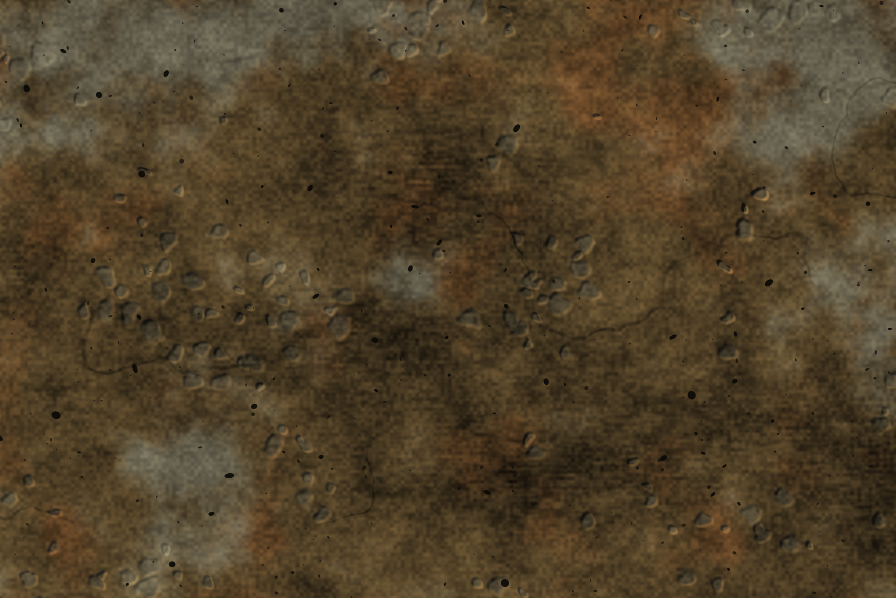
Reproduce this texture procedurally as a WebGL 1 fragment shader.

```glsl
precision highp float;
uniform vec2 u_resolution;

float hash(vec2 p) {
  vec3 q = fract(p.xyx * 0.1031);
  q += dot(q, q.yzx + 33.33);
  return fract((q.x + q.y) * q.z);
}

float noise(vec2 p) {
  vec2 i = floor(p), f = fract(p);
  f = f * f * (3.0 - 2.0 * f);
  return mix(mix(hash(i), hash(i + vec2(1, 0)), f.x),
             mix(hash(i + vec2(0, 1)), hash(i + vec2(1, 1)), f.x), f.y);
}

float fbm(vec2 p) {
  float sum = 0.0, amp = 0.52;
  for (int i = 0; i < 5; i++) {
    sum += amp * noise(p);
    p = mat2(1.6, 1.2, -1.2, 1.6) * p + 17.3;
    amp *= 0.5;
  }
  return sum;
}

float blob(vec2 p, vec2 center, vec2 radii) {
  vec2 d = (p - center) / radii;
  return exp(-dot(d, d));
}

// Small sharp holes, one per chosen cell, stretched in random directions
float pits(vec2 p, float scale, float density, float size) {
  float mask = 0.0, px = scale / u_resolution.y;
  vec2 cell = floor(p * scale);
  for (int y = -1; y <= 1; y++)
    for (int x = -1; x <= 1; x++) {
      vec2 id = cell + vec2(x, y) + 40.0;
      vec2 d = p * scale + 40.0 - id - vec2(hash(id + 3.1), hash(id + 8.7));
      float a = 6.28 * hash(id + 21.4);
      d = mat2(cos(a), sin(a), -sin(a), cos(a)) * d;
      d.y *= 1.0 + 1.3 * hash(id + 5.5);
      float h = hash(id + 13.9);
      float r = size * scale * (0.4 + 0.9 * h * h);
      float hole = 1.0 - smoothstep(r - 0.6 * px, r + 0.6 * px, length(d));
      mask = max(mask, hole * step(hash(id), density));
    }
  return mask;
}

// Shallow chipped hollows gathered in clusters
float chips(vec2 p) {
  float depth = 0.0;
  p += 0.014 * (vec2(noise(p * 55.0), noise(p * 55.0 + 31.0)) - 0.5);
  vec2 cell = floor(p * 27.0);
  for (int y = -1; y <= 1; y++)
    for (int x = -1; x <= 1; x++) {
      vec2 id = cell + vec2(x, y);
      vec2 c = (id + vec2(hash(id + 61.0), hash(id + 74.0))) / 27.0;
      float crowd = 0.7 * smoothstep(0.62, 0.9, noise(c * 6.0 + 9.0)) + 0.02
        + 0.9 * blob(c, vec2(1.25, 0.62), vec2(0.04, 0.09))
        + 0.7 * blob(c, vec2(0.93, 0.51), vec2(0.06, 0.09))
        + 0.5 * blob(c, vec2(0.1, 0.06), vec2(0.15, 0.05))
        + 0.4 * blob(c, vec2(1.25, 0.14), vec2(0.22, 0.06));
      float r = 0.008 + 0.013 * hash(id + 90.0);
      float hollow = 1.0 - smoothstep(r * 0.55, r, length(p - c));
      depth = max(depth, hollow * step(hash(id + 45.0), crowd));
    }
  return depth;
}

void main() {
  vec2 p = gl_FragCoord.xy / u_resolution.y;
  p.x += 0.5 * (1.497 - u_resolution.x / u_resolution.y);
  vec2 w = p + 0.16 * (vec2(fbm(p * 5.0), fbm(p * 5.0 + 40.0)) - 0.5);

  // Damp stains, pale bare patches and rust
  float damp = blob(w, vec2(0.74, 0.71), vec2(0.18, 0.13))
    + blob(w, vec2(0.64, 0.43), vec2(0.26, 0.09))
    + blob(w, vec2(0.88, 0.22), vec2(0.25, 0.09))
    + 0.7 * blob(w, vec2(1.25, 0.31), vec2(0.25, 0.09))
    + 0.8 * blob(w, vec2(0.04, 0.56), vec2(0.11, 0.06))
    + 0.8 * blob(w, vec2(0.12, 0.38), vec2(0.05))
    + 0.8 * blob(w, vec2(1.47, 0.14), vec2(0.12, 0.14));
  float bare = blob(w, vec2(0.5, 0.99), vec2(0.22, 0.13))
    + blob(w, vec2(1.42, 0.91), vec2(0.24, 0.2))
    + 0.8 * blob(w, vec2(0.1, 0.93), vec2(0.28, 0.22))
    + 0.6 * blob(w, vec2(0.69, 0.54), vec2(0.06, 0.11))
    + 0.6 * blob(w, vec2(0.33, 0.2), vec2(0.13, 0.16))
    + 0.6 * blob(w, vec2(1.47, 0.42), vec2(0.1, 0.12));
  float mottle = fbm(p * 13.0 + 5.0) - 0.5;
  float gray = smoothstep(0.2, 1.0, bare + 1.5 * mottle + 0.7 * (fbm(p * 4.0 + 70.0) - 0.4));
  float rust = smoothstep(0.52, 0.8, fbm(p * 9.0 + 23.0)
    + 0.22 * blob(w, vec2(1.05, 0.84), vec2(0.28, 0.11)));

  // Brightness: broad tone, mottling, trowel lines and grain
  float tone = 0.268 - 0.095 * min(damp, 1.2) + 0.085 * gray + 0.02 * rust;
  tone += 0.2 * mottle + 0.12 * (fbm(p * 45.0) - 0.5);
  tone += (0.03 + 0.06 * min(damp, 1.0)) * (noise(p * vec2(35.0, 190.0)) - 0.5);
  tone += 0.1 * (noise(p * 165.0) - 0.5);

  // Hollows lit from the lower right, with a shadow under the upper left rim
  float depth = chips(p);
  float slope = chips(p + vec2(-0.004, 0.004)) - depth;
  float glow = 1.0 + 0.8 * blob(p, vec2(1.25, 0.62), vec2(0.09, 0.14));
  tone += 0.13 * glow * slope + 0.015 * depth;
  gray = mix(gray, 1.0, 0.6 * depth);

  // Sparse hairline cracks
  float vein = abs(noise(w * 4.0 + 12.0) - 0.5);
  tone -= 0.06 * (1.0 - smoothstep(0.002, 0.012, vein)) * smoothstep(0.5, 0.7, noise(p * 5.0 + 50.0));

  vec3 earth = vec3(1.22, 0.97, 0.57);
  vec3 cement = vec3(1.05, 1.0, 0.81);
  vec3 ochre = vec3(1.4, 0.91, 0.48);
  vec3 tint = mix(mix(earth, ochre, 0.7 * rust), cement, gray);
  vec3 color = max(tone, 0.07) * tint;

  float holes = max(pits(p, 15.0, 0.22, 0.0065), 0.75 * pits(p + 3.0, 38.0, 0.14, 0.003));
  color = mix(color, vec3(0.04, 0.035, 0.025), 0.92 * holes);
  gl_FragColor = vec4(color, 1.0);
}
```
